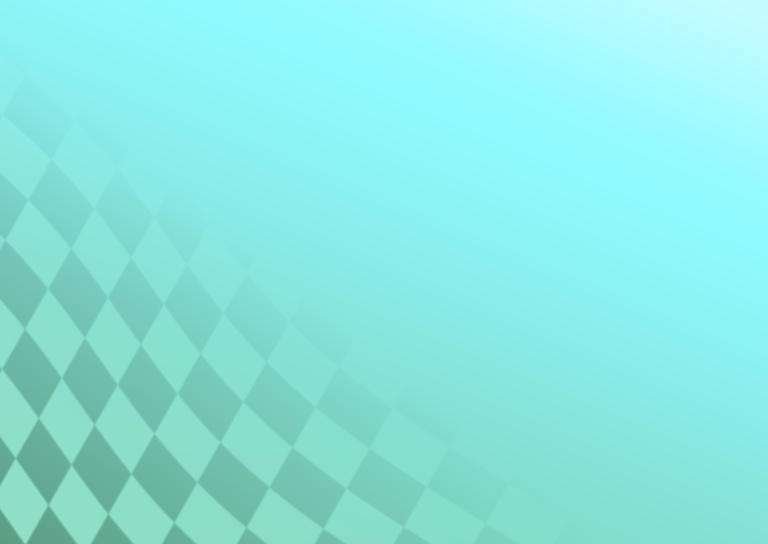
Reproduce this background procedurally as a Shadertoy shader.

```glsl
// Aqua diagonal gradient with a warped diamond checker fading in from the lower left

// Square wave from -1 to 1 that flips at each integer, with smoothed edges
float softWave(float x) {
    return clamp(sin(3.14159 * x) / (3.14159 * fwidth(x)), -1.0, 1.0);
}

// Tilted sky: near white at upper right, through cyan and teal to green
vec3 backdrop(float g) {
    vec3 color = mix(vec3(0.80, 0.99, 1.00), vec3(0.56, 0.98, 1.00), smoothstep(-0.68, -0.13, g));
    color = mix(color, vec3(0.54, 0.93, 0.92), clamp((g + 0.13) / 0.30, 0.0, 1.0));
    color = mix(color, vec3(0.515, 0.875, 0.82), clamp((g - 0.17) / 0.29, 0.0, 1.0));
    return mix(color, vec3(0.49, 0.84, 0.71), clamp((g - 0.46) / 0.54, 0.0, 1.0));
}

// Straight slanted lines crossed by S-shaped curves; positive inside dark cells
float diamonds(vec2 p) {
    float across = dot(p, vec2(0.867, 0.4985)) - 0.4926;
    float along = dot(p, vec2(0.4985, -0.867)) + 0.483;
    float squeeze = 0.62 * sign(across) * (1.0 - exp(-abs(across) / 0.199));
    float column = 7.743 * across + squeeze + 3.5;
    float row = (along + 0.166 * tanh(across / 0.354)) / 0.0851;
    return softWave(column) * softWave(row);
}

void mainImage(out vec4 fragColor, in vec2 fragCoord) {
    // Height is one unit, measured downward from the top left
    vec2 p = fragCoord / iResolution.y;
    p.y = 1.0 - p.y;

    vec3 base = backdrop(p.y - 0.42 * p.x);

    // Checker strength grows toward the lower left corner
    float fade = clamp((p.y - 0.055 - 0.85 * p.x) / 0.945, 0.0, 1.0);
    vec3 darkCell = base * (1.0 - 0.27 * fade);
    vec3 lightCell = mix(base, vec3(0.62, 0.90, 0.82), 0.6 * fade);
    vec3 color = mix(lightCell, darkCell, 0.5 + 0.5 * diamonds(p));

    fragColor = vec4(color, 1.0);
}
```
